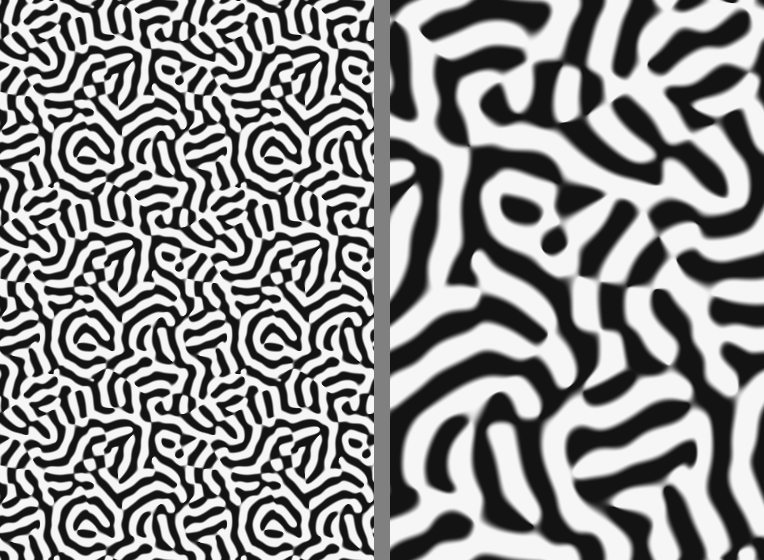
Left: the whole. Right: its middle third, enlarged.
Reproduce this pattern procedurally as a Shadertoy shader.

```glsl
const float TAU = 6.2831853;
const int STRIPE_WAVES = 36;
const int FLOW_WAVES = 9;
const vec2 TILES = vec2(2.0, 3.0);    // whole repeats across the canvas
const float STRIPES = 12.0;           // stripe periods per tile
const float FLOW = 3.0;               // bends of the stripe direction per tile
const float ALIGNMENT = 1.5;          // how strictly stripes follow the flow
const vec3 INK = vec3(0.075);
const vec3 PAPER = vec3(0.965);

float hash(float n) {
    n = fract(n * 0.1031 + 0.37);
    n *= n + 33.33;
    return fract(n * (n + n));
}

// Plane wave with a whole-number frequency, so it wraps: xy frequency, z phase
vec3 ringWave(int index, int count, float frequency, float seed) {
    float n = float(index);
    float angle = 0.5 * TAU * (n + 0.6 * hash(n + seed)) / float(count);
    float radius = frequency * (1.0 + 0.1 * (hash(n + seed + 51.0) - 0.5));
    vec2 k = round(radius * vec2(cos(angle), sin(angle)));
    return TAU * vec3(k, hash(n + seed + 113.0));
}

// Smooth wrapping noise of unit variance
float softNoise(vec2 p, float frequency, float seed) {
    float sum = 0.0;
    for (int i = 0; i < FLOW_WAVES; i++) {
        sum += cos(dot(ringWave(i, FLOW_WAVES, frequency, seed), vec3(p, 1.0)));
    }
    return sum * sqrt(2.0 / float(FLOW_WAVES));
}

// Local stripe direction as a double-angle vector, shorter where it is undecided
vec2 flowDirection(vec2 p, float frequency) {
    vec2 q = vec2(softNoise(p, frequency, 211.0), softNoise(p, frequency, 467.0));
    return q * inversesqrt(dot(q, q) + 0.25);
}

// Stripes favouring waves along the flow: x value, yz slope per stripe radian
vec3 labyrinth(vec2 p, vec2 flow, float frequency) {
    vec3 sum = vec3(0.0);
    float power = 0.0;
    for (int i = 0; i < STRIPE_WAVES; i++) {
        vec3 wave = ringWave(i, STRIPE_WAVES, frequency, 7.0);
        vec2 k = wave.xy / (TAU * frequency);
        vec2 doubled = vec2(k.x * k.x - k.y * k.y, 2.0 * k.x * k.y);
        float weight = exp(ALIGNMENT * dot(doubled, flow));
        float phase = dot(wave, vec3(p, 1.0));
        sum += weight * vec3(cos(phase), -k * sin(phase));
        power += weight * weight;
    }
    return sum * inversesqrt(power);
}

void mainImage(out vec4 fragColor, in vec2 fragCoord) {
    vec2 p = fragCoord / iResolution.xy * TILES;
    vec3 field = labyrinth(p, flowDirection(p, FLOW), STRIPES);

    // Divide by the local amplitude to give every edge the same softness
    float stripe = field.x * inversesqrt(dot(field, field) + 0.004);

    float paper = smoothstep(-0.52, 0.52, stripe + 0.08);
    fragColor = vec4(mix(INK, PAPER, paper), 1.0);
}
```
